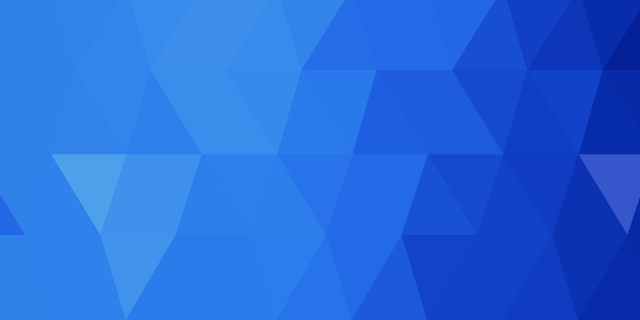
Reproduce this background procedurally as a Shadertoy shader.

```glsl
// Slanted triangle mosaic fading from sky blue on the left to deep navy on the right.

#define TILE 0.2354        // triangle base, in canvas heights
#define SKY_TONE 0.510     // tone of the light left side
#define MID_DROP 0.094     // first darkening, near the middle
#define NAVY_DROP 0.157    // main darkening, along a leaning front
#define EDGE_DROP 0.094    // last darkening, at the right border
#define GLOW 0.055         // strength of the upper highlight
#define LILAC vec3(0.212, 0.337, 0.800)
#define SAMPLES 3          // antialiasing grid per axis

// Each band: top, bottom, shift of its first apex, slant of its edges.
const vec4 BANDS[4] = vec4[4](
    vec4(1.039, 0.781, 0.68, 0.32),
    vec4(0.781, 0.518, 0.00, 0.68),
    vec4(0.518, 0.266, 0.68, 0.65),
    vec4(0.266, 0.000, 0.33, 0.34));

// Facets that catch or lose light: band, index, tone change in 1/255.
const vec3 ACCENTS[16] = vec3[16](
    vec3(0, 6, 10), vec3(0, 11, -10), vec3(0, 15, -10), vec3(1, 3, -10),
    vec3(1, 8, 13), vec3(1, 9, -12), vec3(1, 10, -14), vec3(1, 14, 12),
    vec3(2, -3, -25), vec3(2, 0, 30), vec3(2, 1, 16), vec3(2, 2, 17),
    vec3(2, 9, -12), vec3(3, 2, 19), vec3(3, 9, -12), vec3(3, 10, -12));

// Broad lighting at a facet centre, both axes from 0 to 1.
float baseTone(vec2 c) {
    float front = 0.64 + 0.15 * c.y;
    float tone = SKY_TONE
        - MID_DROP * smoothstep(0.42, 0.56, c.x)
        - NAVY_DROP * smoothstep(front - 0.08, front + 0.08, c.x)
        - EDGE_DROP * smoothstep(0.78, 1.0, c.x);
    float d = (c.x - 0.33) / 0.12;
    float height = 1.6 * smoothstep(0.25, 0.75, c.y) - 0.6;
    return tone + GLOW * height * exp(-d * d);
}

// Blue ramp: navy at low tones, pale sky at high ones.
vec3 blueRamp(float tone) {
    float shade = max(0.5 - tone, 0.0);
    float red = 0.44 * (tone - 0.1) + 0.6 * max(tone - 0.5, 0.0);
    return vec3(red, tone, 0.92 - 2.36 * shade * shade);
}

vec3 mosaic(vec2 p) {
    // Find the band, then the triangle between its two families of edges.
    int row = 0;
    for (int i = 1; i < 4; i++) {
        if (p.y < BANDS[i].x) row = i;
    }
    vec4 band = BANDS[row];
    float slant = band.w;
    float v = (band.x - p.y) / (band.x - band.y);
    float u = p.x / TILE - band.z;
    float left = floor(u - slant * v);
    float right = floor(u + (1.0 - slant) * v);
    float upright = right - left;
    vec2 cell = vec2(float(row), left + right);

    // Flat tone from the facet centre, plus its accent.
    float centreX = left + (1.0 + slant) * (1.0 + upright) / 3.0 + band.z;
    float tone = baseTone(vec2(centreX * TILE * 0.5, 0.5 * (band.x + band.y)));
    for (int i = 0; i < 16; i++) {
        if (distance(cell, ACCENTS[i].xy) < 0.5) tone += ACCENTS[i].z / 255.0;
    }
    bool isLilac = distance(cell, vec2(2.0, 14.0)) < 0.5;
    return isLilac ? LILAC : blueRamp(tone);
}

void mainImage(out vec4 fragColor, in vec2 fragCoord) {
    // Average a small grid of samples to smooth the edges.
    vec3 sum = vec3(0.0);
    for (int i = 0; i < SAMPLES * SAMPLES; i++) {
        vec2 grid = vec2(float(i % SAMPLES), float(i / SAMPLES));
        vec2 offset = (grid + 0.5) / float(SAMPLES) - 0.5;
        sum += mosaic((fragCoord + offset) / iResolution.xy * vec2(2.0, 1.0));
    }
    fragColor = vec4(sum / float(SAMPLES * SAMPLES), 1.0);
}
```
